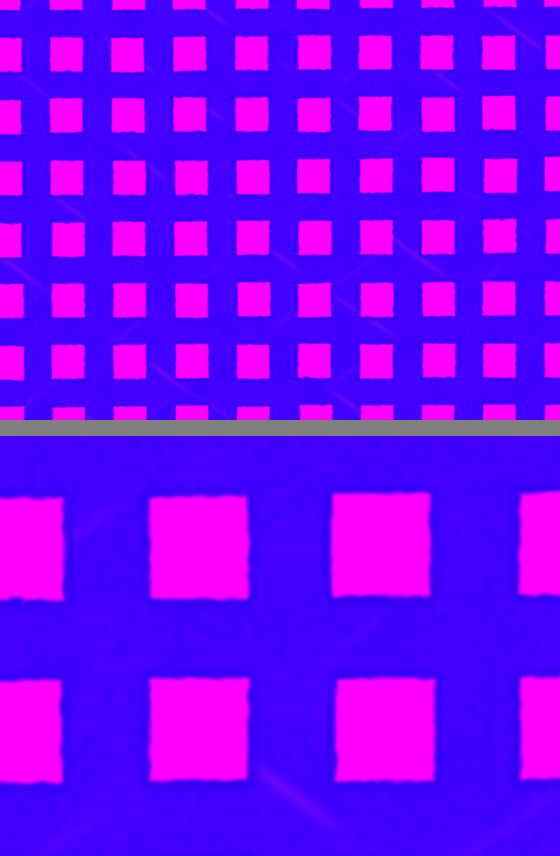
Top: the whole. Bottom: its middle third, enlarged.
Reproduce this pattern procedurally as a Shadertoy shader.

```glsl
// Grid of rough-edged magenta squares on violet blue, with faint crossed diagonal scuffs.

// Lengths are fractions of the canvas height.
const vec2  PITCH       = vec2(0.1470, 0.1467);
const vec2  ORIGIN      = vec2(0.0139, -0.0070);
const vec2  HALF_SIZE   = vec2(0.0388, 0.0405);
const float CORNER      = 0.0025;
const float SOFTNESS    = 0.0027;
const float JITTER      = 0.0045;
const float TILT        = 0.006;
const float LEAN        = 0.008;
const float ROUGHNESS   = 0.0035;
const float NOTCH_SHARE = 0.3;
const float SCUFF_STEP  = 0.234;
const float SCUFF_SLOPE = 0.70;
const float SCUFF_WIDTH = 0.006;
const vec3  GROUND      = vec3(0.26, 0.00, 1.00);
const vec3  SQUARE      = vec3(1.00, 0.00, 1.00);
const vec3  RIM         = vec3(0.17, 0.00, 0.91);
const vec3  SCUFF       = vec3(0.50, 0.05, 0.96);

vec2 hash2(vec2 p) {
    vec3 h = fract(p.xyx * vec3(0.1031, 0.1030, 0.0973));
    h += dot(h, h.yzx + 33.33);
    return fract((h.xx + h.yz) * h.zy);
}

float cornerGradient(vec2 cell, vec2 offset) {
    float angle = 6.28319 * hash2(cell).x;
    return dot(vec2(cos(angle), sin(angle)), offset);
}

// Gradient noise, roughly -0.7 to 0.7.
float gradientNoise(vec2 p) {
    vec2 i = floor(p), f = p - i;
    vec2 u = f * f * f * (f * (f * 6.0 - 15.0) + 10.0);
    vec2 e = vec2(1.0, 0.0);
    float low  = mix(cornerGradient(i, f), cornerGradient(i + e, f - e), u.x);
    float high = mix(cornerGradient(i + e.yx, f - e.yx),
                     cornerGradient(i + e.xx, f - e.xx), u.x);
    return mix(low, high, u.y);
}

float boxDistance(vec2 p, vec2 halfSize) {
    vec2 d = abs(p) - halfSize;
    return length(max(d, 0.0)) + min(max(d.x, d.y), 0.0);
}

// Signed distance to the nearest square, with worn edges.
float squareDistance(vec2 p) {
    p.x += LEAN * (p.y - 0.5) * (1.0 - 0.75 * p.x);
    p.y -= TILT * (p.x - 0.667);
    vec2 grid = (p - ORIGIN) / PITCH;
    vec2 id = round(grid);
    vec2 local = (grid - id) * PITCH;
    vec2 shift = hash2(id + 17.0) - 0.5;
    vec2 shape = hash2(id + 53.0);
    local -= JITTER * shift;
    local += 0.025 * (shape.x - 0.5) * vec2(-local.y, local.x);

    float d = boxDistance(local, HALF_SIZE - CORNER) - CORNER;
    d += ROUGHNESS * (0.6 * gradientNoise(p * 85.0) + 0.4 * gradientNoise(p * 32.0 + 9.0));

    // Small bite in the top or bottom edge of some squares
    vec2 bite = hash2(id + 91.0);
    if (bite.x < NOTCH_SHARE) {
        float side = shape.y < 0.7 ? -1.0 : 1.0;
        vec2 center = vec2((bite.y - 0.5) * 1.4 * HALF_SIZE.x, side * (HALF_SIZE.y + 0.002));
        float notch = length((local - center) * vec2(0.6, 1.0)) - 0.005;
        d = max(d, -notch);
    }
    return d;
}

// One family of soft parallel lines, broken into fading dashes.
float scuffs(vec2 p, float slope, float offset) {
    float level = p.y - slope * p.x - offset + 0.008 * gradientNoise(p * 7.0);
    float row = round(level / SCUFF_STEP);
    float d = abs(level - row * SCUFF_STEP) / sqrt(1.0 + slope * slope);
    float dash = smoothstep(-0.1, 0.45, gradientNoise(vec2(p.x * 9.0, row * 3.7 + 0.4)));
    return dash * exp(-d * d / (SCUFF_WIDTH * SCUFF_WIDTH));
}

void mainImage(out vec4 fragColor, in vec2 fragCoord) {
    vec2 p = fragCoord / iResolution.y;
    float soft = max(SOFTNESS, 0.75 / iResolution.y);
    float d = squareDistance(p);

    // Ground: mottling, fine grain and scuffs
    float mottle = 0.03 * gradientNoise(p * 14.0) + 0.05 * gradientNoise(p * 110.0);
    vec3 color = GROUND + vec3(mottle, 0.0, 0.4 * mottle);
    float scuff = 0.6 * scuffs(p, -SCUFF_SLOPE, 1.087)
                + 0.25 * scuffs(p, SCUFF_SLOPE, 0.0);
    color = mix(color, SCUFF, scuff);

    // Dark rim, then the square itself
    float rim = exp(-pow((d - 0.005) / 0.0035, 2.0));
    color = mix(color, RIM, 0.5 * rim);
    color = mix(color, SQUARE, 1.0 - smoothstep(-soft, soft, d));
    fragColor = vec4(clamp(color, 0.0, 1.0), 1.0);
}
```
